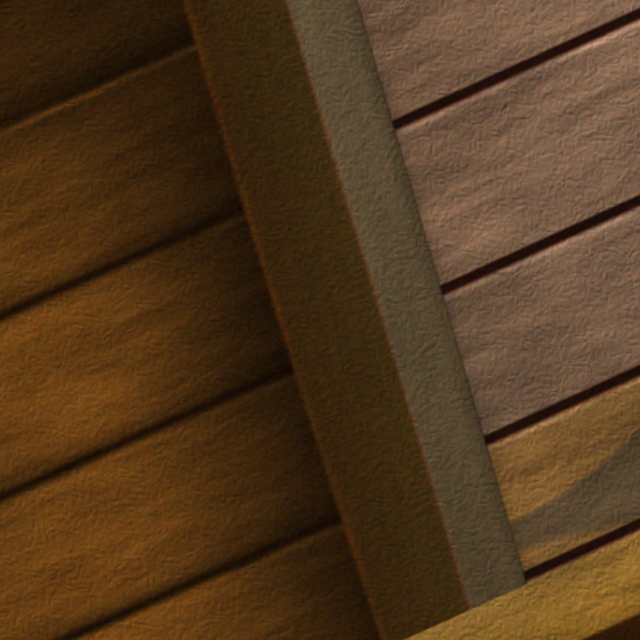
Give the GLSL for this texture, as a WebGL 2 fragment shader.

```glsl
#version 300 es
precision highp float;
// A timber ceiling seen from below: a slanted beam with a dark front and a pale side
// divides warm shaded boards from paler ones, with a golden trim in the lower corner.
// Straight edges are signed distances; grooves repeat with a shrinking spacing.

#define BOARD_SLOPE 0.452
#define GROOVE_HALF 0.0085
#define CRISP 0.0025
#define SOFT 0.0055
#define GRAIN_AMOUNT 0.42
#define MOTTLE_AMOUNT 0.34
#define RELIEF_AMOUNT 0.32
#define TINT_AMOUNT 0.030
#define TRIM_TOP 1.285
#define TRIM_BOTTOM 1.410

uniform vec2 u_resolution;
out vec4 fragColor;

float hash(vec2 p) {
  vec3 q = fract(vec3(p.xyx) * 0.1031);
  q += dot(q, q.yzx + 33.33);
  return fract((q.x + q.y) * q.z);
}

float noise(vec2 p) {
  vec2 i = floor(p), f = fract(p);
  f = f * f * (3.0 - 2.0 * f);
  return mix(mix(hash(i), hash(i + vec2(1, 0)), f.x),
             mix(hash(i + vec2(0, 1)), hash(i + vec2(1, 1)), f.x), f.y);
}

float fbm(vec2 p) {
  float sum = 0.0, amp = 0.5;
  for (int i = 0; i < 4; i++) {
    sum += amp * noise(p);
    p = mat2(1.6, 1.2, -1.2, 1.6) * p + 7.3;
    amp *= 0.5;
  }
  return sum;
}

// Crinkled height: bent ridges over fine grit
float crinkle(vec2 p) {
  vec2 bend = vec2(noise(p * 45.0), noise(p * 45.0 + 19.0));
  float ridge = 1.0 - abs(2.0 * noise(p * vec2(75.0, 105.0) + 1.5 * bend) - 1.0);
  return 0.55 * ridge + 0.6 * noise(p * 215.0 + bend);
}

float edge(float d, float softness) {
  float w = max(softness, 0.75 / u_resolution.y);
  return smoothstep(-w, w, d);
}

float line(float d, float width) { return exp(-d * d / (width * width)); }

// Offset from the nearest groove (x) and its number (y); groove n is at a + b n - c n^2.
vec2 groove(float v, float a, float b, float c) {
  float n = round((b - sqrt(max(b * b - 4.0 * c * (v - a), 0.0))) / (2.0 * c));
  return vec2(v - (a + b * n - c * n * n), n);
}

vec3 shadedBoards(vec2 p, float beamLeft) {
  vec2 g = groove(p.y + 0.445 * p.x, 0.195, 0.307, 0.008);
  float gap = max(beamLeft - p.x, 0.0);
  float lit = smoothstep(-0.05, 0.55, p.y) * smoothstep(0.0, 0.36, gap);
  vec3 col = mix(vec3(0.185, 0.112, 0.037), vec3(0.405, 0.245, 0.078), lit);
  col *= 1.0 - 0.30 * exp(-gap / 0.05);
  // Soft shade above each groove, worn light lip below, dark slot between
  float first = 1.0 - step(0.5, g.y);
  col *= 1.0 - 0.22 * line(g.x + 0.014, 0.024);
  float worn = 0.4 + 0.9 * noise(vec2(p.x * 14.0, g.y * 5.0));
  col += vec3(0.10, 0.058, 0.02) * line(g.x - 0.015, 0.006) * worn * mix(0.5, 1.2, first);
  float slot = mix(0.85, 0.5, first) * line(g.x, GROOVE_HALF * 1.15);
  return mix(col, vec3(0.075, 0.036, 0.012), slot);
}

vec3 paleBoards(vec2 p) {
  float v = p.y + 0.456 * p.x;
  vec2 g = groove(v, 0.476, 0.305, 0.013);
  vec3 col = mix(vec3(0.45, 0.34, 0.255), vec3(0.49, 0.375, 0.29), smoothstep(0.6, 0.95, p.x));
  col = mix(col, vec3(0.43, 0.33, 0.25), smoothstep(0.35, 0.62, p.y));
  // Sunlit lowest board and the wedge of shadow across it
  float lowest = edge(v - 1.034, CRISP);
  col = mix(col, vec3(0.47, 0.335, 0.175), lowest);
  float wedgeTop = p.y - 0.822 + 0.72 * (p.x - 0.79) - 0.015 * sin((p.x - 0.79) * 15.0);
  float wedgeLow = 0.860 - 0.24 * (p.x - 0.80) - p.y;
  float wedge = edge(wedgeTop, 0.008) * edge(wedgeLow, 0.012);
  col = mix(col, vec3(0.315, 0.25, 0.17), wedge * lowest);
  // Bright lip with a red fringe under the slot
  float worn = 0.5 + 0.8 * noise(vec2(p.x * 22.0, g.y * 7.0));
  col += vec3(0.14, 0.12, 0.11) * line(g.x - 0.0155, 0.0055) * worn;
  col = mix(col, vec3(0.29, 0.09, 0.06), 0.55 * line(g.x - 0.007, 0.005));
  return mix(col, vec3(0.12, 0.055, 0.035), edge(GROOVE_HALF * 0.95 - abs(g.x), 0.0035));
}

void main() {
  vec2 p = gl_FragCoord.xy / u_resolution;
  p.y = 1.0 - p.y; // measured downward from the top
  float beamLeft = 0.286 + 0.285 * p.y + 0.025 * p.y * p.y;
  float beamRidge = 0.447 + 0.302 * p.y;
  float beamRight = 0.557 + 0.291 * p.y;
  float v = p.y + BOARD_SLOPE * p.x;
  float onTrim = edge(v - TRIM_TOP, CRISP);
  float onPale = edge(p.x - beamRight, 0.004);
  float onBeam = edge(p.x - beamLeft, SOFT) * (1.0 - onPale);

  // Boards on either side
  vec3 col = mix(shadedBoards(p, beamLeft), paleBoards(p), onPale);
  col *= 1.0 - 0.20 * exp(-max(p.x - beamRight, 0.0) / 0.012) * onPale;

  // Beam front and side
  float across = (p.x - beamLeft) / (beamRidge - beamLeft);
  vec3 front = mix(vec3(0.205, 0.128, 0.042), vec3(0.235, 0.168, 0.062), across);
  vec3 side = mix(vec3(0.35, 0.29, 0.20), vec3(0.315, 0.255, 0.165), p.y);
  side *= 1.0 - 0.16 * smoothstep(0.03, 0.0, beamRight - p.x);
  col = mix(col, mix(front, side, edge(p.x - beamRidge, SOFT)), onBeam);
  col += vec3(0.055, 0.018, 0.003) * line(p.x - beamLeft - 0.004, 0.007) * (0.4 + noise(p * 25.0));
  col += vec3(0.05, 0.005, 0.012) * line(p.x - beamRidge, 0.005);

  // Trim and the dark recess below it
  float trimShade = (v - TRIM_TOP) / (TRIM_BOTTOM - TRIM_TOP);
  vec3 trim = mix(vec3(0.57, 0.42, 0.19), vec3(0.46, 0.325, 0.11), trimShade);
  col = mix(col, trim, onTrim);
  col = mix(col, vec3(0.17, 0.09, 0.03), edge(v - TRIM_BOTTOM, SOFT));

  // Grain follows each piece of timber; crinkled relief is lit from the upper left
  float alongBeam = step(0.5, onBeam * (1.0 - onTrim));
  vec2 along = normalize(mix(vec2(1.0, -BOARD_SLOPE), vec2(0.30, 1.0), alongBeam));
  vec2 q = vec2(dot(p, along), dot(p, vec2(-along.y, along.x)));
  q.y += 0.012 * noise(q * vec2(14.0, 20.0));
  float grain = fbm(q * vec2(11.0, 62.0)) - 0.47;
  float mottle = fbm(q * vec2(6.0, 11.0) + 3.0) - 0.47;
  float relief = crinkle(p) - crinkle(p + vec2(0.0022, 0.0028));
  float calm = 1.0 - 0.6 * onBeam;
  col *= 1.0 + calm * (GRAIN_AMOUNT * grain + MOTTLE_AMOUNT * mottle) + RELIEF_AMOUNT * relief;
  vec2 speck = p * 190.0;
  col += TINT_AMOUNT * (vec3(noise(speck), noise(speck + 31.0), noise(speck + 67.0)) - 0.5);
  fragColor = vec4(clamp(col, 0.0, 1.0), 1.0);
}
```
